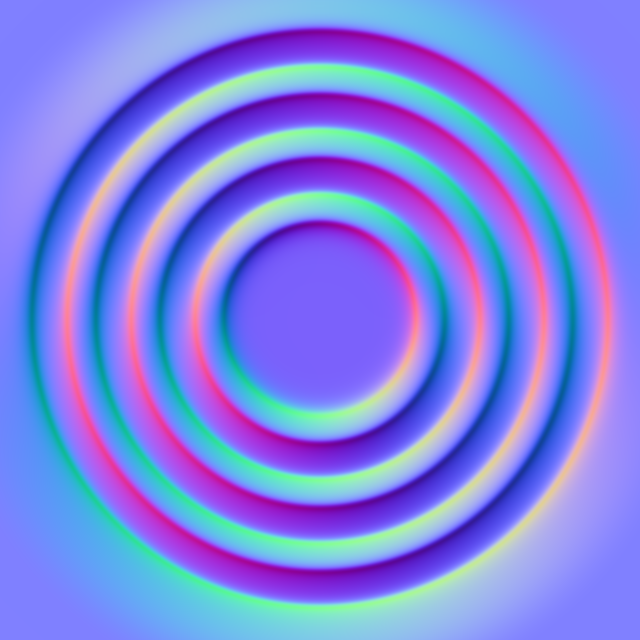
Write a three.js fragment shader that draws this texture map.

```glsl
// Tangent-space normal map of concentric raised rings around a flat disc.
// Radial ridge slopes and an angular band tilt are summed into one gradient,
// which is normalised and packed into colour.
varying vec2 vUv;

const float FIRST_EDGE = 0.15;
const float RING_PERIOD = 0.1;
const float LIGHT_WIDTH = 0.045;
const float BAND_TILT = 0.78;
const vec2 DISC_TILT = vec2(-0.04, -0.25);
const int RING_COUNT = 4;

// Steep, rounded slope at an edge: a broad shoulder with a thin crest.
float edgeSlope(float offset) {
  float d = sqrt(offset * offset + 1e-6) - 0.001;
  return 1.6 * exp(-d / 0.012) + 3.6 * exp(-d / 0.0022);
}

float softStep(float edge, float x) {
  return smoothstep(edge - 0.0015, edge + 0.0015, x);
}

// x: radial slope of all edges, y: band sign (-1 dark, +1 light).
vec2 ringProfile(float radius) {
  float slope = 0.0;
  float band = -1.0;
  for (int i = 0; i < RING_COUNT; i++) {
    float rise = FIRST_EDGE + RING_PERIOD * float(i);
    slope += edgeSlope(radius - rise);
    band += 2.0 * softStep(rise, radius);
    if (i < RING_COUNT - 1) {
      float fall = rise + LIGHT_WIDTH;
      slope -= edgeSlope(radius - fall);
      band -= 2.0 * softStep(fall, radius);
    }
  }
  return vec2(slope, band);
}

// Bands lean along the radius, by the sine of the angle.
vec2 bandTilt(vec2 direction, float band, float radius) {
  float haloFade = 1.0 - smoothstep(0.465, 0.61, radius);
  vec2 lean = -direction.y * vec2(direction.x, -direction.y);
  return lean * band * BAND_TILT * haloFade;
}

vec3 packNormal(vec2 gradient) {
  return normalize(vec3(gradient, 1.0)) * 0.5 + 0.5;
}

void main() {
  vec2 p = vUv - 0.5;
  float radius = length(p);
  vec2 direction = p / max(radius, 1e-4);

  // The green axis runs downward, so the vertical slope is flipped.
  vec2 profile = ringProfile(radius);
  vec2 ridge = profile.x * vec2(direction.x, -direction.y);

  // Flat disc inside, tilted bands and fading halo outside.
  vec2 tilt = mix(DISC_TILT, bandTilt(direction, profile.y, radius),
                  softStep(FIRST_EDGE, radius));

  gl_FragColor = vec4(packNormal(ridge + tilt), 1.0);
}
```
